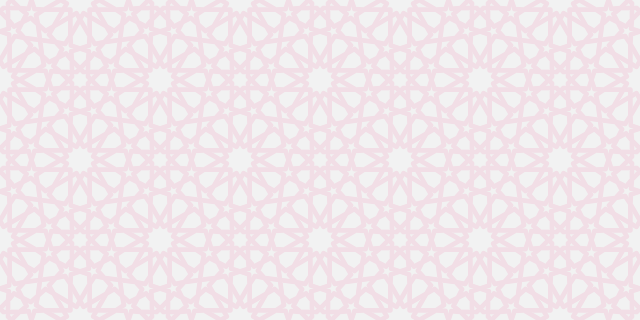
Write a WebGL 2 fragment shader that draws this pattern.

```glsl
#version 300 es
precision highp float;
// Geometric star lattice: twelve-fold and eight-fold rosettes alternate on a
// square grid, linked by small five-pointed stars. The plane is folded into one
// mirror triangle, where the distance to a few straight straps is measured.

#define GRID_ROWS 4.0        // rosette spacings per canvas height
#define STRAP_HALF 0.0295    // half width of a strap, in spacings
#define STAR_NOTCH 0.382     // inner to outer radius of the small stars
#define STRAP_COLOR vec3(0.95, 0.87, 0.90)
#define GROUND_COLOR vec3(0.95, 0.95, 0.95)

uniform vec2 u_resolution;
out vec4 fragColor;

const float TAU = 6.2831853;

vec2 polar(float radius, float degrees) {
    float a = radians(degrees);
    return radius * vec2(cos(a), sin(a));
}

float segment(vec2 p, vec2 a, vec2 b) {
    vec2 ap = p - a, ab = b - a;
    return length(ap - ab * clamp(dot(ap, ab) / dot(ab, ab), 0.0, 1.0));
}

// Mirrors the plane into one half sector of an n-fold rosette.
vec2 foldSector(vec2 p, float n) {
    float s = TAU / n;
    float a = abs(mod(atan(p.y, p.x) + 0.5 * s, s) - 0.5 * s);
    return length(p) * vec2(cos(a), sin(a));
}

// Mirrors the plane into the triangle (0,0), (1,0), (0.5,0.5).
vec2 foldTriangle(vec2 p) {
    p = abs(mod(p + 1.0, 2.0) - 1.0);
    if (p.x + p.y > 1.0) p = 1.0 - p.yx;
    return p.y > p.x ? p.yx : p;
}

// Straps run from the outer contact to the petal foot, then to the core notch.
float rosette(vec2 p, float n, float contact, float foot, float notch) {
    float edge = 180.0 / n;
    vec2 q = foldSector(p, n);
    vec2 petalFoot = vec2(foot, 0.0);
    return min(segment(q, polar(contact, edge), petalFoot),
               segment(q, petalFoot, polar(notch, edge)));
}

// Five-pointed star whose tips aim at its neighbours.
float smallStar(vec2 p, float radius) {
    float tips[6] = float[6](-90.0, -22.5, 45.0, 120.0, 195.0, 270.0);
    float d = 1e3;
    for (int i = 0; i < 5; i++) {
        vec2 notch = polar(radius * STAR_NOTCH, 0.5 * (tips[i] + tips[i + 1]));
        d = min(d, segment(p, polar(radius, tips[i]), notch));
        d = min(d, segment(p, notch, polar(radius, tips[i + 1])));
    }
    return d;
}

float straps(vec2 p) {
    // Dodecagon and octagon of equal sides, touching between rosettes.
    float t12 = tan(TAU / 24.0), t8 = tan(TAU / 16.0);
    float apothem12 = t8 / (t8 + t12);
    float starRadius = apothem12 * t12;
    float contact12 = length(vec2(apothem12, starRadius)) - starRadius;
    float contact8 = length(vec2(1.0 - apothem12, starRadius)) - starRadius;

    // Closest approach of the rosette chords to their centres.
    float chord12 = contact12 * sin(TAU / 24.0);
    float chord8 = contact8 * sin(TAU / 16.0);

    float d = rosette(p, 12.0, contact12, chord12 * 2.0, chord12 * sqrt(2.0));
    d = min(d, rosette(p - vec2(1.0, 0.0), 8.0, contact8,
                       chord8 * sqrt(2.0), chord8 / cos(TAU / 16.0)));
    d = min(d, smallStar(p - vec2(apothem12, starRadius), starRadius));

    // Paired darts between diagonal twelve-fold neighbours.
    vec2 petalTip = polar(apothem12, 30.0);
    vec2 dartNotch = vec2(0.431, 0.388);
    d = min(d, segment(p, petalTip, vec2(0.5)));
    d = min(d, segment(p, petalTip, dartNotch));
    return min(d, segment(p, dartNotch, polar(contact12, 45.0)));
}

void main() {
    float pixel = GRID_ROWS / u_resolution.y;
    vec2 p = gl_FragCoord.xy * pixel + vec2(1.0, 0.0);
    float d = straps(foldTriangle(p)) - STRAP_HALF;
    float ground = smoothstep(-0.6 * pixel, 0.6 * pixel, d);
    fragColor = vec4(mix(STRAP_COLOR, GROUND_COLOR, ground), 1.0);
}
```
